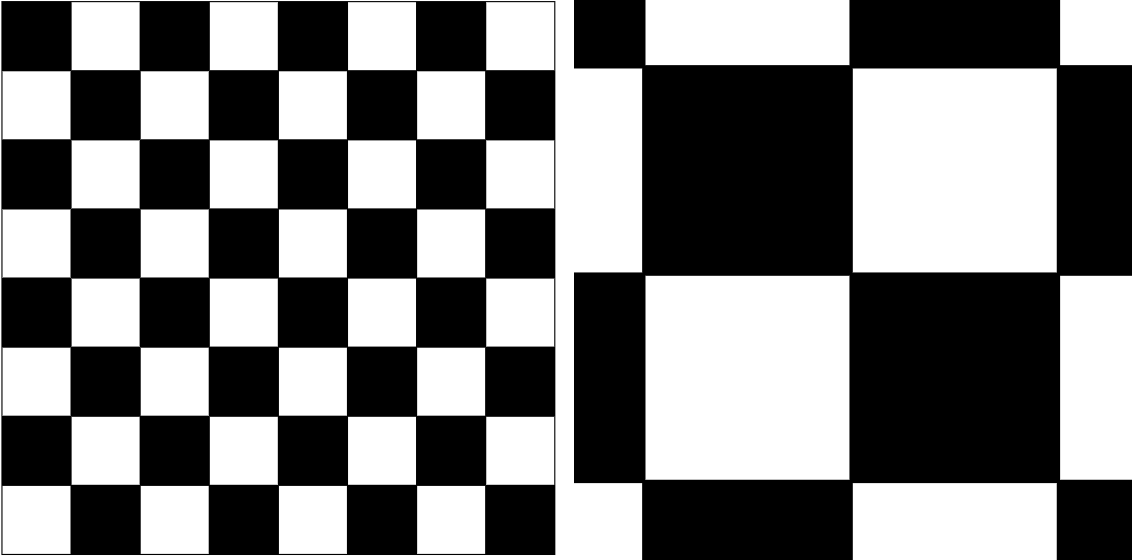
Left: the whole. Right: its middle third, enlarged.
This pattern is drawn by a WebGL 2 fragment shader. Its source:

```glsl
#version 300 es
precision highp float;
// Black and white checkerboard, eight by eight, with thin ruled lines and a white margin.

uniform vec2 u_resolution;
out vec4 fragColor;

const float CELLS = 8.0;
const vec2 CENTER = vec2(0.4971, 0.5035);  // in canvas heights
const float CELL_SIZE = 0.1234;
const float LINE_WIDTH = 0.0020;
const vec3 PAPER = vec3(1.0);
const vec3 INK = vec3(0.0);

// Signed distance to a square of the given half side.
float squareDistance(vec2 p, float halfSide) {
    vec2 d = abs(p) - halfSide;
    return max(d.x, d.y);
}

// Distance to the nearest cell edge: negative in dark cells, positive in light ones.
float checkerDistance(vec2 p) {
    vec2 cell = floor(p);
    vec2 toEdge = abs(p - round(p));
    float parity = mod(cell.x + cell.y, 2.0);
    return min(toEdge.x, toEdge.y) * (1.0 - 2.0 * parity);
}

// Share of a pixel covered by the shape.
float coverage(float dist, float pixel) {
    return clamp(0.5 - dist / pixel, 0.0, 1.0);
}

void main() {
    // Position in cells, measured from the board's center
    vec2 p = (gl_FragCoord.xy / u_resolution.y - CENTER) / CELL_SIZE;
    float pixel = 1.0 / (u_resolution.y * CELL_SIZE);
    float halfBoard = 0.5 * CELLS;

    // Dark cells clipped to the board, grown by half a line to rule the grid
    float dist = max(checkerDistance(p + halfBoard), squareDistance(p, halfBoard));
    dist -= 0.5 * LINE_WIDTH / CELL_SIZE;

    fragColor = vec4(mix(PAPER, INK, coverage(dist, pixel)), 1.0);
}
```
